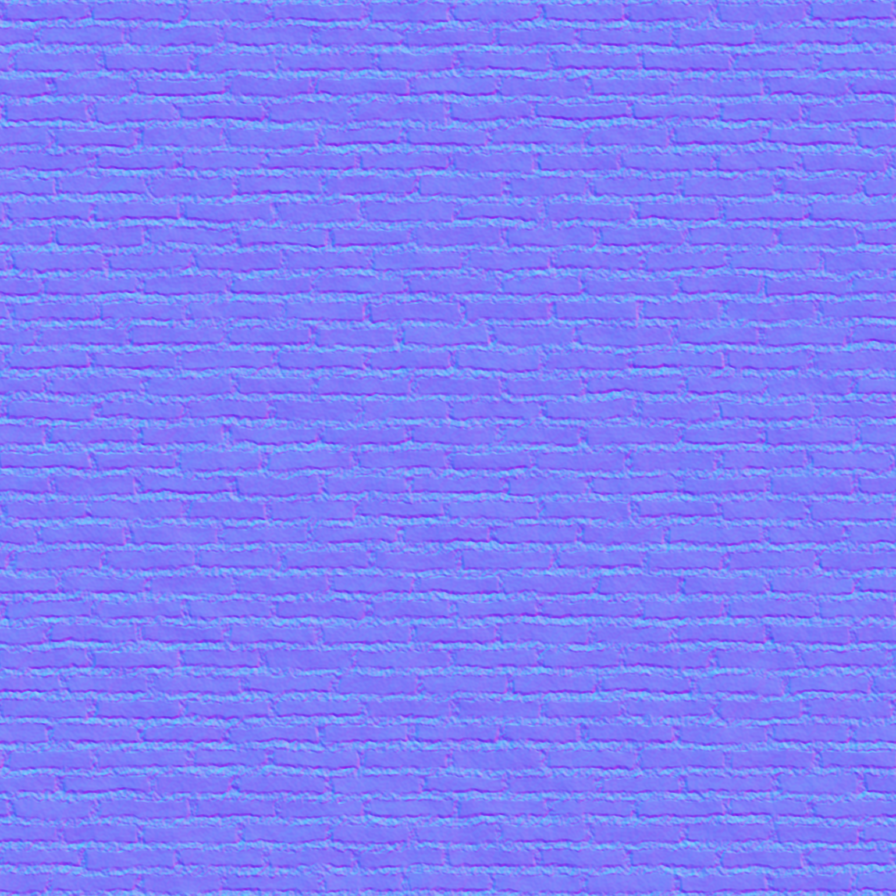
Reproduce this texture map procedurally as a Shadertoy shader.

```glsl
// Tangent-space normal map of a weathered brick wall in running bond.
// A wrapping height field (bricks, sloped bed joints, gradient-noise grit)
// is differentiated, and its slopes are encoded as colour.

#define ROWS 36.0         // courses up the canvas
#define COLUMNS 10.0      // bricks along a course
#define BED_JOINT 0.28    // bed joint height, in courses
#define HEAD_JOINT 0.10   // half width of the upright joints, in courses
#define ROW_JITTER 0.26   // sideways shift between courses, in bricks
#define JOINT_JITTER 0.12 // scatter of the upright joints, in bricks
#define WOBBLE 0.15       // unevenness of the brick edges, in courses
#define BED_FALL 0.10     // depth the bed joint recedes under a brick
#define GRIT 0.048        // roughness of the mortar
#define FACE_GRIT 0.22    // roughness of the brick face relative to mortar
#define SWELL 0.07        // broad unevenness of the wall
#define RELIEF 0.92       // strength of the slopes

float hash(vec2 cell, uint seed) {
    uvec2 q = uvec2(ivec2(cell));
    uint h = q.x * 1597u + q.y * 51749u + seed * 7919u;
    h = (h ^ (h >> 15)) * 73244475u;
    h = (h ^ (h >> 13)) * 73244475u;
    h ^= h >> 16;
    return float(h & 65535u) / 65535.0;
}

float cornerRamp(vec2 corner, vec2 offset, float period, uint seed) {
    float angle = 6.28318 * hash(mod(corner, period), seed);
    return dot(vec2(cos(angle), sin(angle)), offset);
}

// Gradient noise that wraps over the canvas; p is in courses.
float wrapNoise(vec2 p, float frequency, uint seed) {
    float period = ROWS * frequency;
    p *= frequency;
    vec2 i = floor(p), f = p - i;
    vec2 u = f * f * f * (f * (f * 6.0 - 15.0) + 10.0);
    vec2 e = vec2(1.0, 0.0);
    float low = mix(cornerRamp(i, f, period, seed),
                    cornerRamp(i + e.xy, f - e.xy, period, seed), u.x);
    float high = mix(cornerRamp(i + e.yx, f - e.yx, period, seed),
                     cornerRamp(i + e.xx, f - e.xx, period, seed), u.x);
    return mix(low, high, u.y);
}

// Mortar: flush on top of a brick, receding upward below the next one.
float mortarHeight(float y) {
    float s = y > 0.6 ? y - 1.0 : y;
    float headLevel = 0.05;
    if (s < 0.0) return mix(headLevel, BED_FALL, smoothstep(-0.3, 0.0, s));
    return BED_FALL * (1.0 - min(s / BED_JOINT, 1.0))
         + headLevel * smoothstep(BED_JOINT, 0.55, s);
}

float wallHeight(vec2 p) {
    // Uneven edges
    vec2 q = p + WOBBLE * vec2(wrapNoise(p, 1.5, 1u),
        wrapNoise(p, 0.5, 2u) + 0.5 * wrapNoise(p, 1.5, 3u));
    q.y += 0.5 * WOBBLE * wrapNoise(p, 4.0, 4u);

    // Course and nearest upright joint
    float row = mod(floor(q.y), ROWS);
    float y = fract(q.y);
    float brickLength = ROWS / COLUMNS;
    float shift = 0.5 * mod(row + 1.0, 2.0) + 0.07
                + ROW_JITTER * (hash(vec2(row, 0.0), 5u) - 0.5);
    float x = q.x / brickLength - shift;
    float joint = floor(x + 0.5);
    float jitter = JOINT_JITTER * (hash(vec2(mod(joint, COLUMNS), row), 6u) - 0.5);
    float fromJoint = x - joint - jitter;
    vec2 brick = vec2(mod(joint - step(fromJoint, 0.0), COLUMNS), row);

    // Brick outline
    float bottom = BED_JOINT - 0.08 + 0.14 * (hash(brick, 7u) - 0.5);
    float top = 1.0 - 0.08 * hash(brick, 8u);
    float side = abs(fromJoint) * brickLength - HEAD_JOINT;
    float mask = smoothstep(0.0, 0.17, y - bottom)
               * smoothstep(0.0, 0.10, top - y)
               * smoothstep(-0.03, 0.15, side);

    // Face, and mortar that fills the joints to a varying depth
    float tilt = 0.03 + 0.05 * (hash(brick, 13u) - 0.5);
    float face = 0.085 + tilt * (y - 0.6) + 0.02 * (hash(brick, 9u) - 0.5)
               + 0.015 * wrapNoise(p, 1.5, 10u);
    float filled = clamp(0.3 + 0.9 * wrapNoise(p, 0.75, 14u)
                       + 0.7 * wrapNoise(p, 2.0, 15u), 0.0, 0.85);
    float mortar = mix(mortarHeight(y), 0.075, filled);

    // Grit, and swells across the wall
    float grit = wrapNoise(p, 3.5, 11u) + 0.6 * wrapNoise(p, 7.0, 12u);
    float swell = wrapNoise(p, 0.5, 16u) + 0.35 * wrapNoise(p, 1.0, 17u);
    return mix(mortar, face, mask) + SWELL * swell
         + GRIT * grit * mix(1.0, FACE_GRIT, mask);
}

void mainImage(out vec4 fragColor, in vec2 fragCoord) {
    vec2 p = fragCoord / iResolution.xy * ROWS + vec2(0.0, 0.09);

    // Slopes by central differences
    vec2 e = vec2(0.04, 0.0);
    vec2 slope = vec2(wallHeight(p - e.xy) - wallHeight(p + e.xy),
                      wallHeight(p - e.yx) - wallHeight(p + e.yx)) / (2.0 * e.x);
    slope *= RELIEF;
    vec2 n = slope / sqrt(1.0 + dot(slope, slope));

    // Encoding, with blue held close to full
    float up = max(n.y, 0.0), down = max(-n.y, 0.0);
    vec3 color = vec3(0.5 + 0.42 * n.x - 0.03 * up,
                      0.5 + 0.5 * n.y,
                      0.98 + 0.02 * up - 0.09 * down - 0.08 * n.x * n.x);
    fragColor = vec4(clamp(color, 0.0, 1.0), 1.0);
}
```
